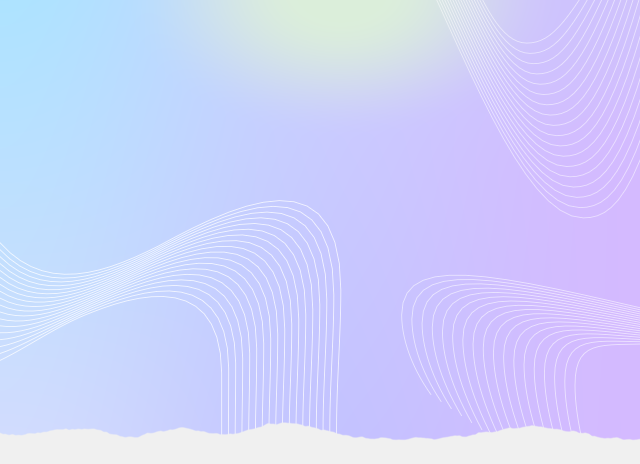
A WebGL 1 fragment shader for this background:

```glsl
precision highp float;
// Pastel gradient with a pale green glow, three bundles of fine curves and a torn paper edge.

uniform vec2 u_resolution;

#define CANVAS vec2(7.68, 5.6)
#define LINES 18
#define STEPS 14
#define LINE_HALF_WIDTH 0.005
#define GLOW_CENTER vec2(4.1, -0.1)
#define GLOW_RADIUS vec2(2.7, 1.8)
#define GLOW_COLOR vec3(0.86, 0.935, 0.855)
#define PAPER_COLOR vec3(0.942)
#define TEAR_ROUGHNESS 0.09

float hash(float n) {
  return fract(sin(n * 127.1) * 437.585);
}

float noise(float x) {
  float i = floor(x), f = x - i;
  return mix(hash(i), hash(i + 1.0), f * f * (3.0 - 2.0 * f));
}

// Three octaves, centred on zero
float roughness(float x) {
  float sum = 0.0, amp = 0.5;
  for (int i = 0; i < 3; i++) {
    sum += amp * (noise(x) - 0.5);
    x = x * 2.3 + 7.0;
    amp *= 0.5;
  }
  return sum;
}

float bump(float x, float center, float width) {
  float d = (x - center) / width;
  return exp(-d * d);
}

float segmentDistance(vec2 p, vec2 a, vec2 b) {
  vec2 ab = b - a, ap = p - a;
  return length(ap - ab * clamp(dot(ap, ab) / dot(ab, ab), 0.0, 1.0));
}

vec2 bezier(vec2 a, vec2 b, vec2 c, vec2 d, float t) {
  float s = 1.0 - t;
  return s * s * s * a + 3.0 * s * t * (s * b + t * c) + t * t * t * d;
}

// Distance to the nearest of the curves blended from a0..a3 to b0..b3
float bundle(vec2 p, vec2 a0, vec2 a1, vec2 a2, vec2 a3,
             vec2 b0, vec2 b1, vec2 b2, vec2 b3) {
  float nearest = 1.0;
  vec2 lo = min(min(min(a0, a1), min(a2, a3)), min(min(b0, b1), min(b2, b3))) - 0.05;
  vec2 hi = max(max(max(a0, a1), max(a2, a3)), max(max(b0, b1), max(b2, b3))) + 0.05;
  if (any(lessThan(p, lo)) || any(greaterThan(p, hi))) return nearest;
  for (int i = 0; i < LINES; i++) {
    float k = float(i) / float(LINES - 1);
    vec2 c0 = mix(a0, b0, k), c1 = mix(a1, b1, k);
    vec2 c2 = mix(a2, b2, k), c3 = mix(a3, b3, k);
    vec2 last = c0;
    for (int j = 1; j <= STEPS; j++) {
      vec2 next = bezier(c0, c1, c2, c3, float(j) / float(STEPS));
      nearest = min(nearest, segmentDistance(p, last, next));
      last = next;
    }
  }
  return nearest;
}

float leftWave(vec2 p) {
  float d = bundle(p, vec2(0.0, 2.93), vec2(0.55, 3.55), vec2(1.25, 3.3), vec2(1.9, 2.97),
                   vec2(0.0, 4.35), vec2(0.35, 4.18), vec2(0.7, 3.92), vec2(1.1, 3.77));
  d = min(d, bundle(p, vec2(1.9, 2.97), vec2(2.85, 2.45), vec2(4.09, 1.85), vec2(4.09, 3.5),
                    vec2(1.1, 3.77), vec2(1.7, 3.53), vec2(2.65, 3.3), vec2(2.66, 4.5)));
  return min(d, bundle(p, vec2(4.09, 3.5), vec2(4.09, 4.1), vec2(4.03, 4.7), vec2(4.04, 5.3),
                       vec2(2.66, 4.5), vec2(2.66, 4.93), vec2(2.66, 5.1), vec2(2.66, 5.3)));
}

float topCup(vec2 p) {
  float d = bundle(p, vec2(5.15, -0.2), vec2(5.7, 1.0), vec2(6.35, 2.63), vec2(7.0, 2.63),
                   vec2(5.65, -0.3), vec2(5.85, 0.15), vec2(6.05, 0.52), vec2(6.32, 0.52));
  return min(d, bundle(p, vec2(7.0, 2.63), vec2(7.4, 2.63), vec2(7.75, 2.3), vec2(8.3, -0.4),
                       vec2(6.32, 0.52), vec2(6.6, 0.52), vec2(6.78, 0.3), vec2(7.2, -0.4)));
}

float rightBend(vec2 p) {
  float d = bundle(p, vec2(5.17, 4.76), vec2(4.95, 4.45), vec2(4.82, 4.1), vec2(4.82, 3.8),
                   vec2(7.25, 6.2), vec2(7.0, 5.5), vec2(6.9, 5.0), vec2(6.9, 4.65));
  return min(d, bundle(p, vec2(4.82, 3.8), vec2(4.82, 3.05), vec2(5.9, 3.3), vec2(7.75, 3.73),
                       vec2(6.9, 4.65), vec2(6.9, 4.1), vec2(7.2, 4.17), vec2(7.75, 4.15)));
}

vec3 background(vec2 p) {
  vec2 uv = p / CANVAS;
  vec3 left = mix(vec3(0.68, 0.89, 1.0), vec3(0.83, 0.86, 0.995), uv.y);
  vec3 middle = mix(vec3(0.80, 0.81, 1.0), vec3(0.76, 0.76, 1.0), uv.y);
  vec3 right = mix(vec3(0.81, 0.76, 0.99), vec3(0.83, 0.73, 1.0), smoothstep(0.0, 0.4, uv.y));
  vec3 color = mix(left, middle, smoothstep(0.0, 0.57, uv.x));
  color = mix(color, right, smoothstep(0.45, 1.0, uv.x));
  float glow = 1.0 - smoothstep(0.15, 1.0, length((p - GLOW_CENTER) / GLOW_RADIUS));
  return mix(color, GLOW_COLOR, glow);
}

// Height of the torn edge, measured down from the top
float tearLine(float x) {
  float hills = 0.04 * bump(x, 0.0, 0.3) + 0.13 * bump(x, 0.85, 0.5) + 0.13 * bump(x, 2.2, 0.45)
              + 0.21 * bump(x, 3.45, 0.5) + 0.17 * bump(x, 6.35, 0.65);
  return 5.3 - hills + TEAR_ROUGHNESS * roughness(x * 5.0);
}

void main() {
  // Canvas units with y pointing down
  vec2 p = gl_FragCoord.xy / u_resolution * CANVAS;
  p.y = CANVAS.y - p.y;
  float pixel = CANVAS.y / u_resolution.y;

  // Curves: strength fades from the left bundle to the right ones
  vec3 distances = vec3(leftWave(p), topCup(p), rightBend(p));
  vec3 ink = clamp((LINE_HALF_WIDTH - distances) / pixel + 0.5, 0.0, 1.0) * vec3(0.8, 0.55, 0.6);
  vec3 color = mix(background(p), vec3(1.0), max(ink.x, max(ink.y, ink.z)));

  // Torn paper along the bottom
  float paper = smoothstep(-pixel, pixel, p.y - tearLine(p.x));
  gl_FragColor = vec4(mix(color, PAPER_COLOR, paper), 1.0);
}
```
